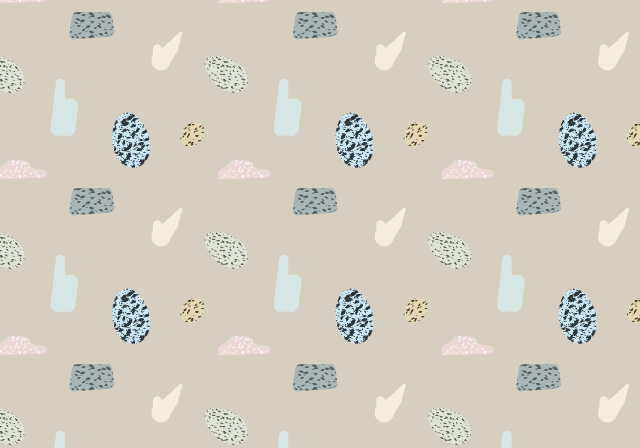
Give the GLSL for this pattern, as a WebGL 1 fragment shader.

```glsl
precision highp float;
// Terrazzo pattern: speckled eggs, pebbles and plain shards scattered on warm beige.
uniform vec2 u_resolution;

// Canvas is 768 units wide, y pointing down; one repeat is 268 by 211.25 units.
const vec2 TILE = vec2(268.0, 211.25);

vec2 around(vec2 p, vec2 center) {
  return mod(p - center + 0.5 * TILE, TILE) - 0.5 * TILE;
}

vec2 hash2(vec2 c) {
  return fract(sin(vec2(dot(c, vec2(127.1, 311.7)), dot(c, vec2(269.5, 183.3)))) * 4375.85);
}

float cover(float d) {
  return clamp(0.5 - d * u_resolution.x / 768.0, 0.0, 1.0);
}

float smin(float a, float b, float k) {
  float h = max(k - abs(a - b), 0.0) / k;
  return min(a, b) - 0.25 * h * h * k;
}

// Capsule whose radius (z) changes from end a to end b.
float taper(vec2 q, vec3 a, vec3 b) {
  vec2 ab = b.xy - a.xy;
  float h = clamp(dot(q - a.xy, ab) / dot(ab, ab), 0.0, 1.0);
  return length(q - a.xy - ab * h) - mix(a.z, b.z, h);
}

// Egg with its wide end along the axis; radii are (across, along).
float egg(vec2 q, vec2 axis, vec2 radii, float skew) {
  axis = normalize(axis);
  vec2 e = vec2(q.x * axis.y - q.y * axis.x, dot(q, axis)) / radii;
  e.x /= 1.0 + skew * clamp(e.y, -1.0, 1.0);
  return (length(e) - 1.0) * radii.x;
}

// Cellular flecks: jittered, ragged ellipses leaning at the given angle.
float flecks(vec2 q, float cell, float size, float angle) {
  vec2 g = q / cell;
  float d = 1.0;
  for (int j = -1; j <= 1; j++) {
    for (int i = -1; i <= 1; i++) {
      vec2 c = floor(g) + vec2(float(i), float(j));
      vec2 r = hash2(c + cell);
      vec2 k = hash2(c + 41.0);
      float a = angle + 1.2 * (k.x - 0.5);
      vec2 v = g - c - r;
      v = vec2(cos(a) * v.x + sin(a) * v.y, cos(a) * v.y - sin(a) * v.x);
      float ragged = 0.05 * sin(9.0 * v.x + 6.0 * k.x) * sin(11.0 * v.y + 6.0 * r.x);
      d = min(d, length(v * vec2(0.7, 1.4)) - size * (0.15 + 0.85 * k.y) + ragged);
    }
  }
  return d * cell;
}

vec3 paint(vec3 under, float shape, vec3 fill, vec3 fleck, float fleckDist) {
  return mix(under, mix(fill, fleck, cover(fleckDist)), cover(shape));
}

void main() {
  vec2 p = vec2(gl_FragCoord.x, u_resolution.y - gl_FragCoord.y) * 768.0 / u_resolution.x;
  vec3 col = vec3(0.84, 0.81, 0.75);

  // Grey block, narrower on top, with a sloping base
  vec2 q = around(p, vec2(110.5, 30.0));
  vec2 b = vec2(q.x / (1.0 + 0.005 * q.y), q.y + 0.08 * q.x * smoothstep(-10.0, 15.0, q.y));
  b = abs(b) - vec2(19.5, 9.5);
  float d = length(max(b, 0.0)) + min(max(b.x, b.y), 0.0) - 6.0;
  col = paint(col, d, vec3(0.66, 0.715, 0.72), vec3(0.36, 0.36, 0.37), flecks(q, 6.0, 0.38, 0.0));

  // Cream drop with a hooked shoulder
  q = around(p, vec2(200.0, 62.0));
  d = taper(q, vec3(-7.0, 11.0, 10.8), vec3(6.5, -4.5, 7.6));
  d = min(d, taper(q, vec3(6.5, -4.5, 7.6), vec3(16.8, -22.0, 2.0)));
  d = smin(d, taper(q, vec3(-7.0, 11.0, 10.5), vec3(-11.5, -4.0, 5.0)), 3.0);
  col = mix(col, vec3(0.96, 0.935, 0.86), cover(d));

  // Pale blue shard
  q = around(p, vec2(77.0, 129.0));
  d = taper(q, vec3(-4.5, -29.0, 5.5), vec3(-7.7, 25.5, 8.8));
  d = smin(d, taper(q, vec3(8.0, -2.0, 8.8), vec3(4.5, 25.5, 8.8)), 5.0);
  col = mix(col, vec3(0.84, 0.90, 0.895), cover(d));

  // Pink mound with a flat base
  q = around(p, vec2(25.0, 204.0));
  d = taper(q, vec3(-24.0, 6.0, 7.5), vec3(-9.0, 0.0, 12.0));
  d = smin(d, taper(q, vec3(-9.0, 0.0, 12.0), vec3(1.0, 0.0, 11.8)), 2.0);
  d = smin(d, taper(q, vec3(11.0, 5.0, 7.5), vec3(27.2, 4.5, 4.5)), 4.0);
  d = max(d, q.y - 11.0 + 0.03 * (q.x + 30.0));
  col = paint(col, d, vec3(0.92, 0.84, 0.835), vec3(0.99, 0.96, 0.95), flecks(q, 4.2, 0.36, -0.8));

  // Sage egg
  q = around(p, vec2(3.0, 88.0));
  d = egg(q, vec2(0.82, 0.57), vec2(18.0, 29.0), 0.16);
  col = paint(col, d, vec3(0.87, 0.89, 0.83), vec3(0.34, 0.36, 0.32), flecks(q, 4.2, 0.32, 0.35));

  // Sky blue egg, with coarse and fine flecks
  q = around(p, vec2(156.8, 168.2));
  d = egg(q, vec2(0.2, 0.98), vec2(22.2, 33.4), 0.1);
  float spots = min(flecks(q, 7.0, 0.46, -0.7), flecks(q, 3.6, 0.28, 0.5));
  col = paint(col, d, vec3(0.80, 0.91, 0.96), vec3(0.17, 0.21, 0.23), spots);

  // Small ochre pebble
  q = around(p, vec2(231.0, 161.0));
  d = egg(q, vec2(-0.65, 0.76), vec2(12.8, 16.3), 0.06);
  col = paint(col, d, vec3(0.90, 0.845, 0.69), vec3(0.27, 0.26, 0.22), flecks(q, 5.0, 0.34, -0.6));

  gl_FragColor = vec4(col, 1.0);
}
```
